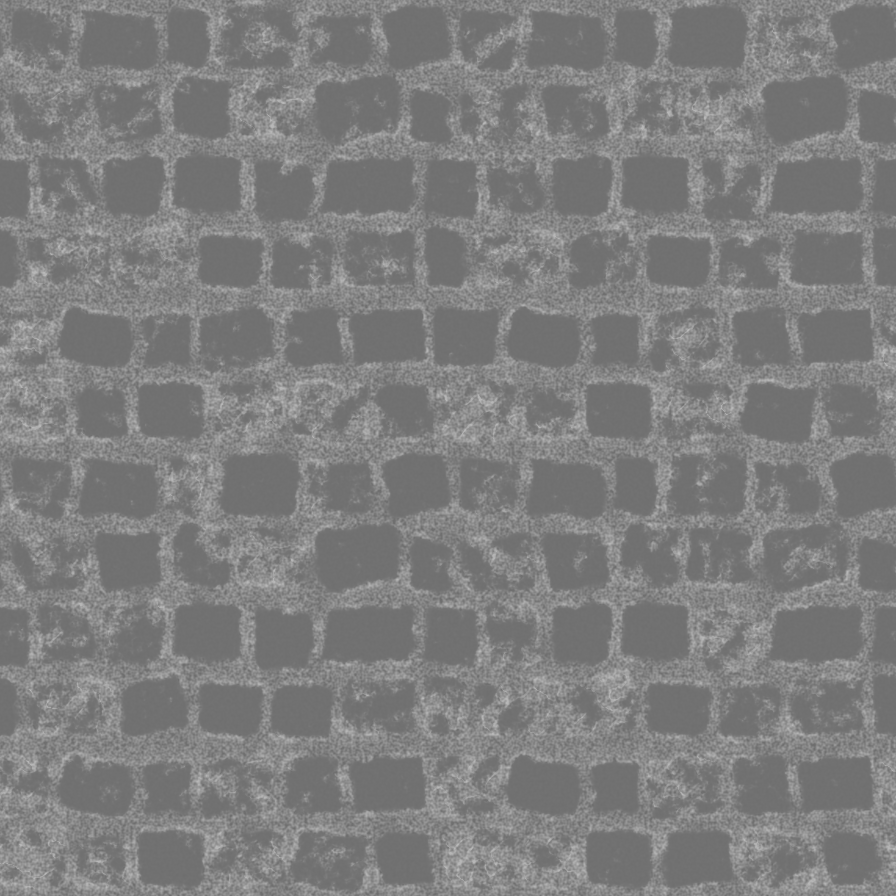
A Shadertoy shader for this texture map:

```glsl
// Worn grey cobblestones: 12 by 12 uneven setts whose layout recurs every 6 cells.
// Each sett is a jittered rounded box seen through wrapped gradient noise;
// pale speckled dust collects in the joints, on the rims and on worn faces.

const float CELLS = 12.0;   // setts across and down the canvas
const float GROUP = 6.0;    // setts before the layout recurs
const float STONE_TONE = 0.442;
const float DUST_RANGE = 0.215;

float hash(vec2 cell, int seed) {
    uvec2 q = uvec2(ivec2(cell));
    uint n = q.x * 374761u + q.y * 668265u + uint(seed) * 97531u + 7919u;
    n = (n ^ (n >> 13)) * 127413u;
    n = (n ^ (n >> 15)) * 741457u;
    n ^= n >> 16;
    return float(n & 65535u) / 65535.0;
}

float cornerSlope(vec2 cell, vec2 offset, float period, int seed) {
    float angle = 6.28318 * hash(mod(cell, period), seed);
    return dot(vec2(cos(angle), sin(angle)), offset);
}

// Gradient noise, about -1 to 1, wrapping after a whole number of cells
float gradientNoise(vec2 p, float period, int seed) {
    vec2 i = floor(p), f = fract(p);
    vec2 u = f * f * f * (f * (f * 6.0 - 15.0) + 10.0);
    vec2 e = vec2(1.0, 0.0);
    float low = mix(cornerSlope(i, f, period, seed),
                    cornerSlope(i + e.xy, f - e.xy, period, seed), u.x);
    float high = mix(cornerSlope(i + e.yx, f - e.yx, period, seed),
                     cornerSlope(i + e.xx, f - e.xx, period, seed), u.x);
    return 1.4 * mix(low, high, u.y);
}

float fbm(vec2 p, float scale, float period, int seed) {
    float sum = 0.0, weight = 0.55;
    for (int k = 0; k < 4; k++) {
        sum += weight * gradientNoise(p * scale, period * scale, seed + k);
        scale *= 2.0;
        weight *= 0.6;
    }
    return sum;
}

float roundedBox(vec2 p, vec2 halfSize, float radius) {
    vec2 q = abs(p) - halfSize + radius;
    return length(max(q, 0.0)) + min(max(q.x, q.y), 0.0) - radius;
}

// Position of the upright joint to the left of a sett
float jointX(vec2 cell, float shift) {
    return cell.x + shift + 0.38 * (hash(mod(cell, GROUP), 1) - 0.5);
}

// Distance to the nearest sett in x, its cell in yz
vec3 nearestStone(vec2 p) {
    vec3 nearest = vec3(9.0, 0.0, 0.0);
    for (int j = -1; j <= 1; j++) {
        float row = floor(p.y) + float(j);
        float shift = hash(vec2(mod(row, GROUP), 0.0), 2);
        for (int i = -1; i <= 1; i++) {
            vec2 cell = vec2(floor(p.x - shift) + float(i), row);
            vec2 id = mod(cell, GROUP);
            float left = jointX(cell, shift);
            float right = jointX(cell + vec2(1.0, 0.0), shift);
            vec2 centre = vec2(0.5 * (left + right), row + 0.5 + 0.12 * (hash(id, 3) - 0.5));
            vec2 halfSize = vec2(0.5 * (right - left) - 0.07, 0.41 - 0.07 * hash(id, 4));
            float tilt = 0.24 * (hash(id, 5) - 0.5);
            vec2 q = mat2(cos(tilt), sin(tilt), -sin(tilt), cos(tilt)) * (p - centre);
            float d = roundedBox(q, halfSize, 0.13);
            if (d < nearest.x) nearest = vec3(d, cell);
        }
    }
    return nearest;
}

// Most setts share their wear with the recurring one, some have their own
float stoneWear(vec2 cell) {
    vec2 id = mod(cell, CELLS);
    float shared = hash(mod(cell, GROUP), 6);
    return mix(shared, hash(id, 7), step(0.7, hash(id, 8)));
}

vec2 roughen(vec2 p, float scale, float amount, int seed) {
    return amount * vec2(gradientNoise(p * scale, GROUP * scale, seed),
                         gradientNoise(p * scale, GROUP * scale, seed + 1));
}

void mainImage(out vec4 fragColor, in vec2 fragCoord) {
    vec2 p = CELLS * fragCoord / iResolution.xy;

    // Sett outlines, wavy then chipped
    vec2 warped = p + roughen(p, 1.0, 0.09, 20) + roughen(p, 4.0, 0.045, 22)
                + roughen(p, 12.0, 0.025, 24);
    vec3 stone = nearestStone(warped);
    float d = stone.x;
    float wear = stoneWear(stone.yz);

    // Dust in joints, on broken rims and in worn patches
    float patches = fbm(p, 2.0, GROUP, 30);
    float stains = fbm(p, 3.0, CELLS, 40);
    float joint = smoothstep(-0.05, 0.05, d);
    float rimOffset = (d - 0.015) / 0.04;
    float rim = exp(-rimOffset * rimOffset) * smoothstep(-0.35, 0.4, patches + 0.4 * stains);
    float worn = smoothstep(0.0, 0.65, 0.8 * stains + 0.4 * patches + 0.9 * (wear - 0.5));
    float dust = joint * (0.36 + 0.3 * patches) + 0.42 * rim + 0.6 * worn * (1.0 - joint);

    // Thin pale scratches on worn faces
    float crease = abs(gradientNoise(p * 3.0 + 0.4 * stains, CELLS * 3.0, 50));
    dust += 0.45 * (1.0 - smoothstep(0.02, 0.1, crease)) * worn * (1.0 - joint);

    // Fine grain, strongest where dust lies
    float grain = 0.6 * gradientNoise(p * 16.0, CELLS * 16.0, 60)
                + 0.8 * gradientNoise(p * 27.0, CELLS * 27.0, 61);
    dust += grain * 0.5 * smoothstep(0.02, 0.35, dust);
    float tone = STONE_TONE + DUST_RANGE * clamp(dust, 0.0, 1.25) + 0.009 * grain;
    fragColor = vec4(vec3(tone), 1.0);
}
```
